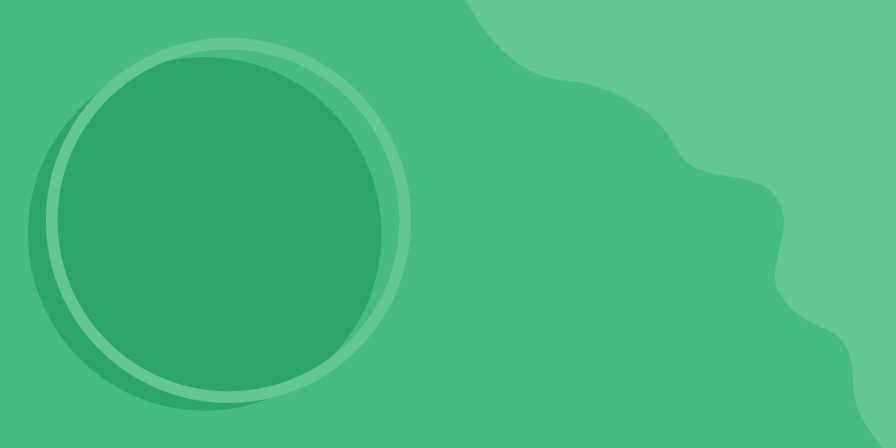
Give the GLSL for this background, as a WebGL 1 fragment shader.

```glsl
precision highp float;
uniform vec2 u_resolution;

#define BASE_GREEN vec3(0.278, 0.733, 0.518)
#define LIGHT_GREEN vec3(0.392, 0.776, 0.588)
#define DARK_GREEN vec3(0.165, 0.651, 0.420)
#define DISC_CENTER vec2(0.457, 0.478)
#define RING_CENTER vec2(0.510, 0.508)
#define CIRCLE_RADIUS 0.3945
#define RING_HALF_WIDTH 0.013
#define KNOTS 15

// Cubic Hermite span between knots (position, height, slope)
float hermite(float s, vec3 a, vec3 b) {
  float w = b.x - a.x;
  float t = clamp((s - a.x) / w, 0.0, 1.0);
  float u = 1.0 - t;
  return u * u * ((1.0 + 2.0 * t) * a.y + t * w * a.z)
       + t * t * ((1.0 + 2.0 * u) * b.y - u * w * b.z);
}

// Wavy shoreline, as a height over the falling diagonal
float shoreline(float s) {
  vec3 k[KNOTS];
  k[0] = vec3(1.039, 1.039, -0.29);
  k[1] = vec3(1.260, 1.010, 0.08);
  k[2] = vec3(1.443, 1.083, 0.85);
  k[3] = vec3(1.654, 1.185, 0.25);
  k[4] = vec3(1.844, 1.177, -0.33);
  k[5] = vec3(1.956, 1.190, 0.54);
  k[6] = vec3(2.068, 1.266, 0.60);
  k[7] = vec3(2.172, 1.292, -0.20);
  k[8] = vec3(2.245, 1.255, -1.00);
  k[9] = vec3(2.344, 1.115, -1.00);
  k[10] = vec3(2.448, 1.078, -0.10);
  k[11] = vec3(2.586, 1.112, 0.33);
  k[12] = vec3(2.701, 1.096, -0.60);
  k[13] = vec3(2.750, 1.057, -1.00);
  k[14] = vec3(2.971, 0.971, -0.14);
  float height = k[0].y;
  for (int i = 0; i < KNOTS - 1; i++) {
    if (s >= k[i].x) height = hermite(s, k[i], k[i + 1]);
  }
  return height;
}

// Approximate signed distance to the corner wave, negative inside
float waveDistance(vec2 p) {
  float along = p.x + 1.0 - p.y;
  float across = p.x - 1.0 + p.y;
  float e = 0.002;
  float slope = (shoreline(along + e) - shoreline(along - e)) / (2.0 * e);
  return (shoreline(along) - across) / sqrt(2.0 * (1.0 + slope * slope));
}

// Coverage of a shape, smoothed over one pixel
float fill(float dist) {
  return clamp(0.5 - dist * u_resolution.y, 0.0, 1.0);
}

void main() {
  vec2 p = gl_FragCoord.xy / u_resolution.y;
  float disc = length(p - DISC_CENTER) - CIRCLE_RADIUS;
  float ring = abs(length(p - RING_CENTER) - CIRCLE_RADIUS) - RING_HALF_WIDTH;

  // Layers from back to front
  vec3 color = mix(BASE_GREEN, LIGHT_GREEN, fill(waveDistance(p)));
  color = mix(color, DARK_GREEN, fill(disc));
  color = mix(color, LIGHT_GREEN, fill(ring));
  gl_FragColor = vec4(color, 1.0);
}
```
